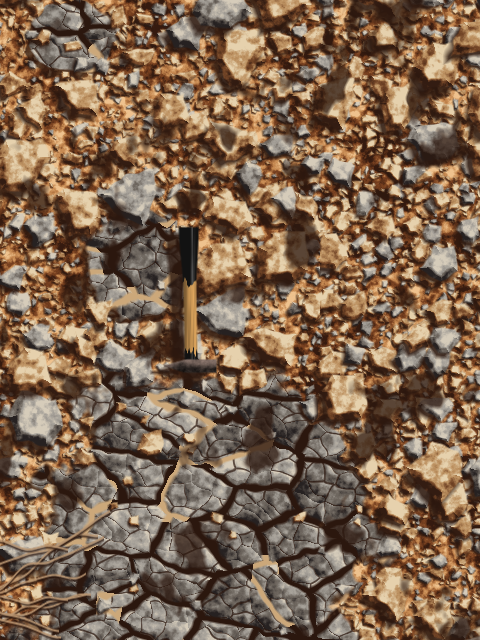
Write a WebGL 2 fragment shader that draws this texture.

```glsl
#version 300 es
precision highp float;
// A sunlit bank of ochre soil and broken stone, grey bedrock, hammer and twigs.
// Stones are random polygons on jittered grids, fine to coarse; the bedrock
// is split by two levels of cell fracture.
uniform vec2 u_resolution;
out vec4 fragColor;
const vec2 SUN = vec2(0.55, 0.835);
const vec3 SHADE = vec3(0.17, 0.09, 0.055);

vec2 hash2(vec2 p) {
  vec3 q = fract(p.xyx * vec3(0.1031, 0.103, 0.0973));
  q += dot(q, q.yzx + 33.33);
  return fract((q.xx + q.yz) * q.zy);
}
float noise(vec2 p) {
  vec2 i = floor(p), f = smoothstep(0.0, 1.0, fract(p));
  return mix(mix(hash2(i).x, hash2(i + vec2(1, 0)).x, f.x),
    mix(hash2(i + vec2(0, 1)).x, hash2(i + 1.0).x, f.x), f.y);
}
float fbm(vec2 p) {
  float sum = 0.0, amp = 0.53;
  for (int i = 0; i < 4; i++, amp *= 0.5, p = mat2(1.6, 1.2, -1.2, 1.6) * p + 7.3)
    sum += amp * noise(p);
  return sum;
}
// Coverage of a shape at distance d, with edge half-width w
float cover(float d, float w) { return clamp(0.5 - 0.5 * d / w, 0.0, 1.0); }
// Light-to-colour ramps
vec3 ramp(float t, vec3 a, vec3 b, vec3 c, vec3 d) {
  a = mix(mix(a, b, smoothstep(0.0, 0.36, t)), c, smoothstep(0.32, 0.65, t));
  return mix(a, d, smoothstep(0.6, 0.95, t));
}
vec3 ochre(float t) {
  return ramp(t, vec3(0.20, 0.11, 0.07), vec3(0.45, 0.27, 0.15), vec3(0.74, 0.57, 0.38), vec3(0.90, 0.82, 0.68));
}
vec3 slate(float t) {
  return ramp(t, vec3(0.15, 0.13, 0.13), vec3(0.42, 0.39, 0.36), vec3(0.64, 0.62, 0.59), vec3(0.84, 0.80, 0.73));
}
// Random polygon: distance, and how far the nearest side faces the sun
vec2 polygon(vec2 q, vec2 id, float r) {
  vec2 best = vec2(-9, 0);
  for (float k = 0.0; k < 6.0; k++) {
    vec2 h = hash2(id + k * 17.0);
    float a = (k + 0.85 * h.x) * 1.047;
    vec2 n = vec2(cos(a), sin(a));
    float e = dot(q, n) - r * (0.55 + 0.45 * h.y);
    if (e > best.x) best = vec2(e, dot(n, SUN));
  }
  return best;
}
float ellipse(vec2 p, vec2 c, vec2 r) { return length((p - c) / r) - 1.0; }
// Where solid grey rock shows
float bedrock(vec2 p) {
  float d = ellipse(p, vec2(0.30, 0.13), vec2(0.25, 0.29));
  d = min(d, ellipse(p, vec2(0.215, 0.59), vec2(0.08, 0.10)));
  d = min(d, ellipse(p, vec2(0.12, 0.94), vec2(0.07, 0.05)));
  return cover(d + 0.7 * (fbm(p * 16.0) - 0.5), 0.03);
}
// Distance to crack, cell tone, sun-facing of the edge
vec3 fracture(vec2 p) {
  vec2 a = vec2(9), b = a, id = a;
  for (int k = 0; k < 9; k++) {
    vec2 cell = floor(p) + vec2(k % 3, k / 3) - 1.0, r = cell + hash2(cell) - p;
    if (dot(r, r) < dot(a, a)) { b = a; a = r; id = cell; }
    else if (dot(r, r) < dot(b, b)) b = r;
  }
  vec2 n = normalize(b - a);
  return vec3(dot(0.5 * (a + b), n), hash2(id + 41.0).x, dot(n, SUN));
}
// Faceted stones, each with a shadow
vec3 scatter(vec3 col, vec2 p, float cells, float fill, float grain) {
  float px = cells / u_resolution.y;
  for (int n = 0; n < 9; n++) {
    vec2 cell = floor(p * cells) + vec2(n % 3, n / 3) - 1.0, id = cell + floor(cells) * 3.0;
    vec2 h = hash2(id), k = hash2(id + 91.0), c = cell + 0.2 + 0.6 * k;
    if (h.x > fill * (1.0 - 0.85 * bedrock(c / cells))) continue;
    float r = mix(0.32, 0.66, h.y);
    vec2 q = (p * cells - c) * vec2(0.9 + 0.3 * k.x, 0.95 + 0.4 * k.y), s = polygon(q, id, r);
    col = mix(col, SHADE, 0.85 * cover(polygon(q + SUN * 0.3 * r, id, r).x, 0.04 + px));
    float side = cover(-s.x - 0.27 * r, 0.03 * r + px);
    float light = mix(0.6 + 0.34 * k.x, 0.52 + 0.46 * s.y, side) + 1.1 * grain;
    vec3 stone = fract(h.x * 37.0 + k.y) > 0.66 ? slate(light - 0.06) : ochre(light);
    col = mix(col, stone, cover(s.x, px));
  }
  return col;
}
// Distances to handle and head
vec2 hammer(vec2 p) {
  float handle = abs(p.x - 0.307 + 0.019 * p.y) - mix(0.01, 0.0155, smoothstep(0.54, 0.645, p.y));
  float head = abs(p.y - 0.428) - 0.0015 - 0.009 * smoothstep(0.255, 0.295, p.x);
  return max(vec2(handle, head), vec2(abs(p.y - 0.54) - 0.105, abs(p.x - 0.2975) - 0.041));
}
void main() {
  vec2 p = gl_FragCoord.xy / u_resolution.y;
  float px = 1.0 / u_resolution.y, grain = fbm(p * 95.0) - 0.5;
  vec2 w = p + 0.007 * (vec2(noise(p * 65.0), noise(p * 65.0 + 50.0)) - 0.5);
  // Soil and pebbles
  vec3 col = ochre(1.1 * fbm(p * 13.0) - 0.05 + 1.5 * grain) * vec3(1.04, 0.93, 0.82);
  col = scatter(col, w, 85.0, 0.55, grain);
  // Bedrock with dark joints and pale veins
  vec2 b = mat2(0.97, 0.24, -0.24, 0.97) * w + 0.03 * fbm(p * 11.0);
  vec3 big = fracture(b * vec2(10, 15)), fine = fracture(b * vec2(30, 38) + 5.0);
  float light = 0.17 + 0.32 * big.y + 0.26 * fine.y + 0.9 * grain;
  light += 0.3 * big.z * cover(big.x - 0.15, 0.1) + 0.16 * fine.z * cover(fine.x - 0.12, 0.08);
  vec3 rock = mix(slate(light), SHADE, 0.7 * cover(fine.x - 0.045, 0.025) * step(0.45, fine.y));
  rock = mix(rock, noise(b * 18.0) > 0.62 ? vec3(0.80, 0.66, 0.48) : SHADE, cover(big.x - 0.065, 0.025));
  col = mix(mix(col, SHADE, 0.75 * bedrock(w + SUN * 0.014)), rock, bedrock(w));
  // Coarser stones and hollows
  for (float cells = 46.0; cells > 11.0; cells *= 0.52)
    col = scatter(col, w, cells, 0.3 + 0.005 * cells + 0.12 * step(0.5, p.x), grain);
  col = mix(col, SHADE, 0.75 * cover(fbm(w * vec2(17, 13) + 30.0) - 0.33, 0.04));
  // Twigs
  for (float i = 0.0; i < 10.0; i++) {
    vec2 h = hash2(vec2(i, 23));
    float slope = 1.5 * h.y - 0.63, bend = 0.025 * noise(vec2(p.x * 25.0, i * 9.0));
    float d = (p.y - 0.02 - 0.16 * h.x - slope * p.x - bend) / sqrt(1.0 + slope * slope);
    vec2 ink = step(p.x, 0.07 + 0.12 * h.y) * vec2(0.7 * cover(abs(d + 0.003) - 0.002, px), cover(abs(d) - 0.0014, px));
    col = mix(mix(col, SHADE, ink.x), vec3(0.72, 0.58, 0.44), ink.y);
  }
  // Hammer and its shadow
  vec2 dark = hammer(p + vec2(0.02, 0.01)), tool = hammer(p);
  col = mix(col, SHADE, 0.8 * cover(min(dark.x, dark.y), 0.003));
  float across = (p.x - 0.297) / 0.013, fibre = noise(p * vec2(420, 28));
  vec3 wood = vec3(0.86, 0.64, 0.36) * mix(0.5, 0.75 + 0.3 * fibre, smoothstep(-1.0, 0.3, across));
  vec3 paint = vec3(0.07) + 0.36 * fibre * cover(abs(across - 0.35) - 0.17, 0.17);
  wood = mix(wood, paint, cover(abs(p.y + 0.02 * fibre - 0.515) * -1.0 + 0.055, px));
  vec3 steel = vec3(0.46, 0.39, 0.36) * (0.4 + 0.6 * smoothstep(0.422, 0.438, p.y) + grain);
  fragColor = vec4(mix(mix(col, wood, cover(tool.x, px)), steel, cover(tool.y, px)), 1.0);
}
```
